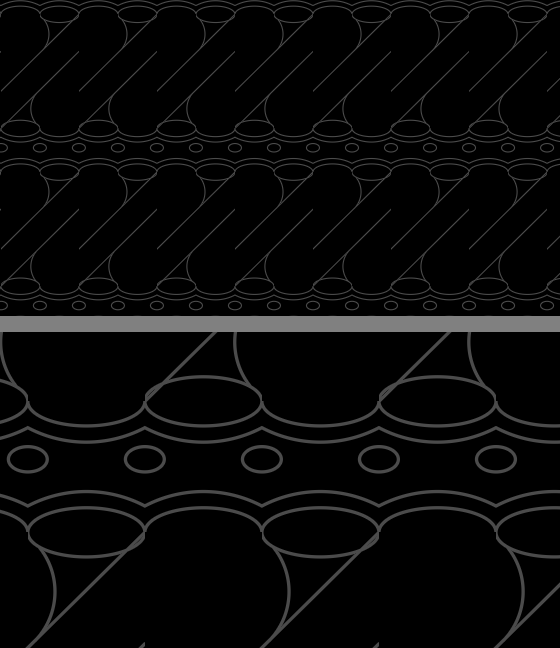
Top, the full canvas; bottom, a detail of the centre.
This pattern is drawn by a Shadertoy shader. Its source:

```glsl
const float TILES_PER_HEIGHT = 4.05;    // tile widths in the canvas height
const float ROW_PERIOD = 2.0222;        // row spacing, in tile widths
const float ROW_MARGIN = 0.033;
const float ROW_CENTER = 0.915;
const float COLUMN_SHIFT = 0.01125;
const float LINE_WIDTH = 0.0141;
const float FAR = 10.0;
const vec3 BACKGROUND = vec3(0.0);
const vec3 LINE_COLOR = vec3(0.295);

float centeredRepeat(float x, float period) {
    return mod(x + 0.5 * period, period) - 0.5 * period;
}

float segmentDistance(vec2 p, vec2 a, vec2 b) {
    vec2 ab = b - a;
    float t = clamp(dot(p - a, ab) / dot(ab, ab), 0.0, 1.0);
    return length(p - a - ab * t);
}

// First-order distance to an ellipse outline
float ellipseDistance(vec2 p, vec2 radii) {
    float f = max(length(p / radii), 1e-4);
    float g = max(length(p / (radii * radii)), 1e-3);
    return abs(f - 1.0) * f / g;
}

float circleDistance(vec2 p, vec2 center, float radius) {
    return abs(length(p - center) - radius);
}

// Upper half of the motif; a half turn gives the lower half
float halfMotif(vec2 p) {
    float bump = centeredRepeat(p.x - 0.25, 0.5);
    float d = FAR;

    // Outer scalloped edge
    if (p.y > 0.5) d = circleDistance(vec2(bump, p.y), vec2(0.0, 0.369), 0.5366);

    // Alternating full ellipses and upper arches
    vec2 cap = vec2(bump, p.y - 0.7313);
    if (p.x > 0.0 || cap.y > 0.0) d = min(d, ellipseDistance(cap, vec2(0.25, 0.105)));

    // Diagonal strand
    d = min(d, segmentDistance(p, vec2(0.5, 0.7313), vec2(-0.5, -0.255)));

    // Curl running from the ellipse into the strand
    vec2 curlCenter = vec2(-0.186, 0.478);
    if (p.x > curlCenter.x && p.y > 0.263 && p.y < 0.674)
        d = min(d, circleDistance(p, curlCenter, 0.302));
    return d;
}

float beadDistance(vec2 p) {
    vec2 bead = vec2(centeredRepeat(p.x, 0.5), p.y + 0.9788);
    return ellipseDistance(bead, vec2(0.083, 0.054));
}

vec2 tileCoordinates(vec2 p) {
    float column = fract(p.x - COLUMN_SHIFT) - 0.5;
    float fromTop = TILES_PER_HEIGHT - p.y;
    float row = mod(fromTop + ROW_MARGIN, ROW_PERIOD) - ROW_MARGIN;
    return vec2(column, ROW_CENTER - row);
}

float lineCoverage(float d, float width, float pixel) {
    return clamp(0.5 + (0.5 * width - d) / pixel, 0.0, 1.0);
}

void mainImage(out vec4 fragColor, in vec2 fragCoord) {
    float pixel = TILES_PER_HEIGHT / iResolution.y;
    vec2 tile = tileCoordinates(fragCoord * pixel);

    float d = min(halfMotif(tile), halfMotif(-tile));
    d = min(d, beadDistance(tile));

    vec3 color = mix(BACKGROUND, LINE_COLOR, lineCoverage(d, LINE_WIDTH, pixel));
    fragColor = vec4(color, 1.0);
}
```
